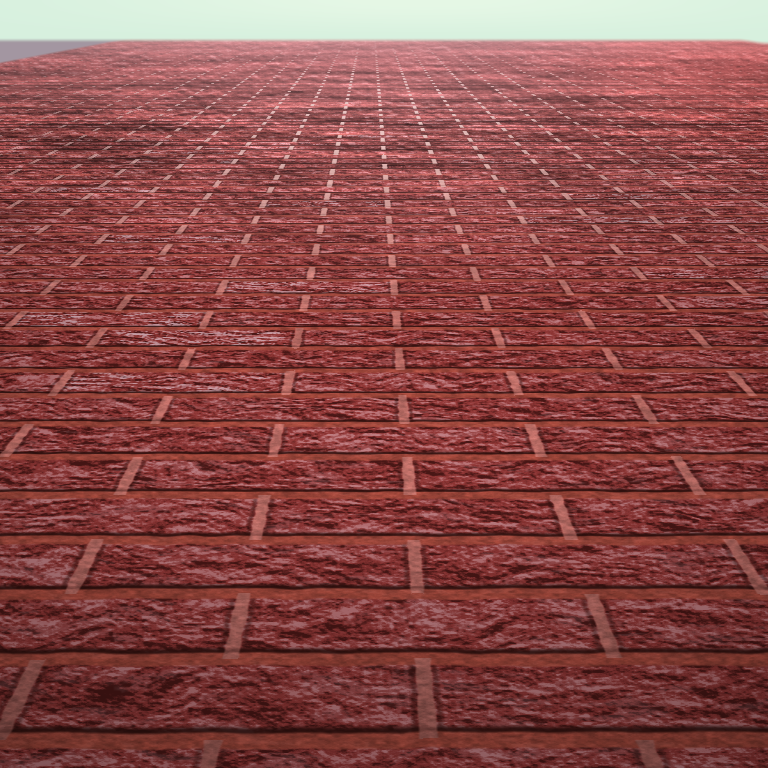
A WebGL 1 fragment shader for this texture:

```glsl
precision highp float;
uniform vec2 u_resolution;

// Perspective: vanishing point, rows per unit of depth, brick width
const vec2 VANISH = vec2(0.483, 1.017);
const float ROW_SCALE = 8.137;
const float ROW_SHIFT = 8.30;
const float BRICK_WIDTH = 0.572;
const float COLUMN_SHIFT = 0.1346;
const float SIDE_JOINT = 0.017;
const float BED_JOINT = 0.085;
const float WALL_TOP = 0.948;

const vec3 SKY = vec3(0.84, 0.94, 0.87);
const vec3 SKY_GLOW = vec3(0.90, 0.97, 0.90);
const vec3 SIDE_STRIP = vec3(0.64, 0.59, 0.63);
const vec3 BRICK_DARK = vec3(0.27, 0.085, 0.08);
const vec3 BRICK_RED = vec3(0.54, 0.205, 0.20);
const vec3 BRICK_PINK = vec3(0.72, 0.47, 0.485);
const vec3 SCUFF = vec3(0.80, 0.69, 0.73);
const vec3 BED_COLOR = vec3(0.60, 0.27, 0.22);
const vec3 SIDE_COLOR = vec3(0.71, 0.42, 0.39);
const vec3 FAR_JOINT = vec3(0.90, 0.79, 0.78);
const vec3 SHADOW = vec3(0.16, 0.055, 0.045);
const vec3 HAZE = vec3(0.75, 0.52, 0.545);

float hash(vec2 p) {
  return fract(sin(dot(p, vec2(127.1, 311.7))) * 43758.5453);
}

float noise(vec2 p) {
  vec2 i = floor(p), f = fract(p);
  f = f * f * (3.0 - 2.0 * f);
  return mix(mix(hash(i), hash(i + vec2(1.0, 0.0)), f.x),
             mix(hash(i + vec2(0.0, 1.0)), hash(i + vec2(1.0, 1.0)), f.x), f.y);
}

float fbm(vec2 p) {
  float sum = 0.0, amp = 0.5;
  for (int i = 0; i < 4; i++) {
    sum += amp * noise(p);
    p = p * 2.03 + vec2(17.3, 9.1);
    amp *= 0.5;
  }
  return sum / 0.9375;
}

vec3 wall(vec2 p, float px) {
  float d = max(VANISH.y - p.y, 0.03);
  float row = ROW_SCALE / d - ROW_SHIFT;
  float col = (p.x - VANISH.x) / (d * BRICK_WIDTH) - COLUMN_SHIFT;
  float rowSoft = ROW_SCALE / (d * d) * px;
  float colSoft = px / (d * BRICK_WIDTH);
  float far = 1.0 - smoothstep(0.10, 0.46, d);

  // Ragged edges and staggered bricks
  row += (noise(vec2(col * 14.0, row * 2.0)) - 0.5) * 0.035;
  float u = col + 0.5 * mod(floor(row), 2.0);
  vec2 id = vec2(floor(u), floor(row));
  float v = fract(row);
  float side = 0.5 - abs(fract(u) - 0.5);
  side += (noise(vec2(u * 3.0, row * 9.0)) - 0.5) * 0.006;
  float bed = min(v, 1.0 - v);
  float rnd = hash(id + 3.7);

  // Rough brick face: slanted streaks lit from above, over fine grit
  vec2 face = vec2(u, row) + rnd * vec2(31.0, 17.0);
  float bend = noise(face * vec2(5.0, 2.0));
  vec2 flow = vec2(face.x * 11.0, face.y * 8.0 + bend * 3.5 + face.x * 1.5);
  float streak = fbm(flow);
  float slope = streak - fbm(flow + vec2(0.0, 0.45));
  float grit = noise(face * vec2(95.0, 21.0)) - 0.5;
  float grain = fbm(p * vec2(105.0, 240.0));
  float grainSlope = grain - fbm(p * vec2(105.0, 240.0) + vec2(0.15, 0.5));
  float detail = 1.0 - smoothstep(0.15, 0.8, rowSoft);
  float relief = 0.47 + detail * (slope * 0.75 + (streak - 0.5) * 0.5 + grit * 0.22);
  relief += grainSlope * 0.65 + (grain - 0.5) * 0.35 + (rnd - 0.5) * 0.10 * detail;
  vec3 color = mix(BRICK_DARK, BRICK_RED, smoothstep(0.08, 0.50, relief));
  color = mix(color, BRICK_PINK, 0.85 * smoothstep(0.46, 0.82, relief));

  // Pale horizontal scuffs, strongest on a few bricks
  float scrape = fbm(vec2(face.x * 7.0, face.y * 11.0 + bend * 4.0));
  float worn = smoothstep(0.50, 0.72, scrape + grit * 0.22 + slope * 0.3);
  color = mix(color, SCUFF, worn * detail * (0.15 + 0.55 * smoothstep(0.75, 0.95, rnd)));

  // Bed joints, with the shade beneath each brick
  float bedMask = 1.0 - smoothstep(BED_JOINT - rowSoft * 0.6, BED_JOINT + 0.02 + rowSoft * 0.6, bed);
  float lineFade = 1.0 - smoothstep(0.35, 1.1, rowSoft);
  float under = smoothstep(0.06, 0.10, v) * (1.0 - smoothstep(0.11, 0.17 + rowSoft * 0.4, v));
  float rim = smoothstep(0.055, 0.0, abs(side - SIDE_JOINT - 0.012) * 4.0);
  vec3 bedColor = BED_COLOR * (0.75 + 0.5 * grain);
  color = mix(color, bedColor, bedMask * lineFade * 0.9);
  color = mix(color, SHADOW, 0.85 * under * lineFade);
  color = mix(color, SHADOW, 0.4 * rim * (1.0 - bedMask) * detail);

  // Pale side joints become bright dashes in the distance
  float halfWidth = SIDE_JOINT + 0.006 * far;
  float sideMask = 1.0 - smoothstep(halfWidth - colSoft * 0.6, halfWidth + 0.005 + colSoft * 0.6, side);
  float spread = exp(-pow((p.x - 0.49) / 0.36, 2.0));
  float visible = mix(0.92, 0.25 + 0.75 * spread, far) * smoothstep(0.05, 0.13, d);
  vec3 sideColor = SIDE_COLOR * (0.75 + 0.5 * grain) * mix(1.0, 0.86, smoothstep(0.65, 1.0, d));
  sideColor = mix(sideColor, FAR_JOINT, far);

  // Distant ledges, haze and light falloff
  float ledge = fbm(vec2(p.x * 11.0, p.y * 190.0));
  float glow = exp(-pow((p.x - 0.52) / 0.42, 2.0));
  color = mix(color, HAZE, far * (0.16 + 0.26 * glow));
  color *= 1.0 + far * ((ledge - 0.5) * 1.3 + grainSlope * 0.5);
  color = mix(color, sideColor, sideMask * visible * (1.0 - 0.3 * under));
  vec3 topHaze = HAZE + vec3(0.04, 0.04, 0.035);
  color = mix(color, topHaze, 0.35 * (1.0 - smoothstep(0.10, 0.20, d)));
  color = mix(color, topHaze + 0.05, 0.6 * (1.0 - smoothstep(0.06, 0.11, d)));
  color += vec3(0.10, 0.0, -0.01) * smoothstep(0.6, 1.0, p.x) * (1.0 - smoothstep(0.08, 0.25, d));
  float edge = abs(p.x - 0.5) * 2.0;
  return color * (1.0 - 0.12 * edge * edge) * mix(0.80, 1.06, smoothstep(0.0, 0.45, p.y));
}

void main() {
  vec2 p = gl_FragCoord.xy / u_resolution;
  float px = 1.0 / u_resolution.y;
  vec3 sky = mix(SKY, SKY_GLOW, exp(-pow((p.x - 0.55) / 0.4, 2.0)) * smoothstep(0.94, 1.0, p.y));
  vec3 color = wall(p, px);

  // Slanted left boundary, then the top edge
  float slant = 0.918 + p.x * 0.19;
  color = mix(color, SIDE_STRIP, smoothstep(-0.002, 0.002, p.y - slant));
  float top = WALL_TOP - 0.004 * smoothstep(0.96, 1.0, p.x);
  color = mix(color, sky, smoothstep(-0.004, 0.003, p.y - top));
  gl_FragColor = vec4(clamp(color, 0.0, 1.0), 1.0);
}
```
